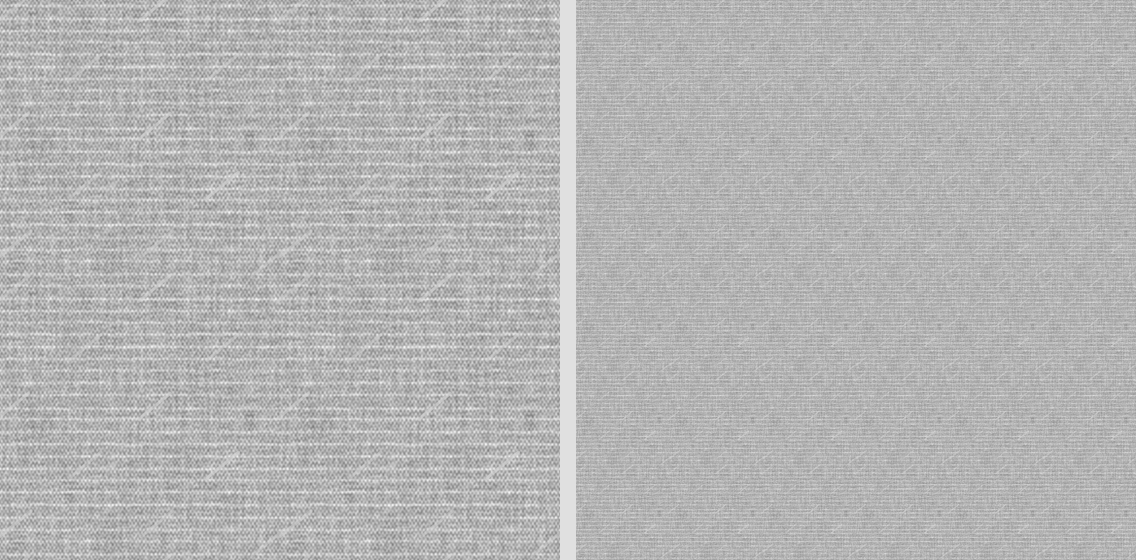
Left, the tile; right, the same tile 3 across and 3 down.
This texture is drawn by a Shadertoy shader. Its source:

```glsl
// Grey woven linen: a fine diamond weave crossed by pale horizontal yarns,
// uneven warp and weft fibres, and staggered rows of short diagonal slubs.
// One wrapping swatch is repeated 2 x 2; stretched gradient noise adds wear.

const float TAU = 6.2831853;
const float SWATCHES = 2.0;               // swatches across and down
const float YARNS = 23.0;                 // pale yarns per swatch
const vec2 WEAVE = vec2(72.0, 46.0);      // weave cycles per swatch
const vec3 CLOTH = vec3(0.681);
const int SLUB_ROWS = 5;
const vec2 SLUB_HALF = vec2(0.056, 0.046); // half of the slub's extent

float hash(vec2 p) {
    vec3 q = fract(p.xyx * vec3(0.1031, 0.1030, 0.0973));
    q += dot(q, q.yzx + 33.33);
    return fract((q.x + q.y) * q.z);
}

// Slope of a random lattice direction; the lattice wraps at period
float corner(vec2 cell, vec2 offset, vec2 period, float seed) {
    float angle = TAU * hash(mod(cell, period) + seed);
    return dot(vec2(cos(angle), sin(angle)), offset);
}

// Gradient noise with period.x by period.y cells per swatch
float noise(vec2 p, vec2 period, float seed) {
    vec2 g = p * period;
    vec2 i = floor(g), f = g - i;
    vec2 e = vec2(1.0, 0.0);
    vec2 u = f * f * f * (f * (f * 6.0 - 15.0) + 10.0);
    float low = mix(corner(i, f, period, seed),
                    corner(i + e.xy, f - e.xy, period, seed), u.x);
    float high = mix(corner(i + e.yx, f - e.yx, period, seed),
                     corner(i + e.xx, f - e.xx, period, seed), u.x);
    return 1.4 * mix(low, high, u.y);
}

// Pale weft yarns, each with its own height, strength and worn stretches
float yarns(vec2 p) {
    float row = floor(p.y * YARNS);
    float id = mod(row, YARNS);
    float height = 0.5 + 0.16 * (hash(vec2(id, 7.0)) - 0.5);
    float d = (p.y * YARNS - row - height) / 0.12;
    float strength = mix(0.6, 1.0, hash(vec2(id, 19.0)));
    float wear = 1.0 + 0.4 * noise(p, vec2(14.0, YARNS), 41.0);
    return exp(-d * d) * strength * wear;
}

// Soft coverage of one diagonal slub, wrapped around the swatch
float slub(vec2 p, vec2 centre, float blur) {
    vec2 d = fract(p - centre + 0.5) - 0.5;
    float t = clamp(dot(d, SLUB_HALF) / dot(SLUB_HALF, SLUB_HALF), -1.0, 1.0);
    float dist = length(d - t * SLUB_HALF);
    return 1.0 - smoothstep(0.005 - blur, 0.006 + blur, dist);
}

// Staggered rows of slubs, with one stray near the swatch corner
float slubs(vec2 p, float blur) {
    float cover = 0.7 * slub(p, vec2(0.958, 0.0625), blur);
    for (int i = 0; i < SLUB_ROWS; i++) {
        for (int j = 0; j < 2; j++) {
            vec2 id = vec2(i, j);
            vec2 centre = vec2(0.052 + 0.25 * mod(id.x, 2.0) + 0.5 * id.y,
                               0.969 - 0.21 * id.x);
            centre.x += 0.02 * (hash(id + 3.0) - 0.5);
            float strength = mix(0.65, 1.0, hash(id + 11.0));
            cover = max(cover, strength * slub(p, centre, blur));
        }
    }
    return cover;
}

void mainImage(out vec4 fragColor, in vec2 fragCoord) {
    vec2 p = SWATCHES * fragCoord / iResolution.xy;
    float pixel = SWATCHES / iResolution.y;

    // Interlaced threads and their unevenness
    vec2 wave = cos(TAU * WEAVE * p);
    float shade = 0.085 * wave.x * wave.y;
    shade += 0.06 * noise(p, vec2(14.0, 92.0), 5.0);   // weft fibres
    shade += 0.055 * noise(p, vec2(72.0, 7.0), 13.0);  // warp fibres
    shade += 0.11 * noise(p, vec2(96.0, 92.0), 23.0);  // fine grain
    shade += 0.015 * noise(p, vec2(5.0, 4.0), 31.0);   // broad mottling

    // Pale yarns and slubs, the latter lying over a flattened weave
    shade += 0.135 * yarns(p);
    float fray = 0.9 + 0.3 * noise(p, vec2(48.0, 46.0), 53.0);
    float cover = slubs(p, 0.5 * pixel) * fray;
    shade = mix(shade, 0.3 * shade + 0.105, cover);

    fragColor = vec4(clamp(CLOTH + shade, 0.0, 1.0), 1.0);
}
```
